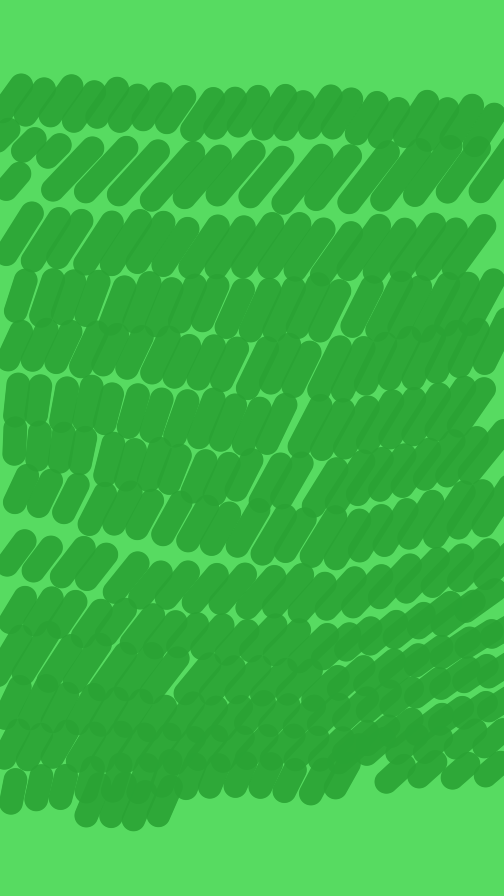
A Shadertoy shader for this pattern:

```glsl
// Rows of slanted, translucent green brush dabs over a light green ground.
// Each row follows a bent baseline; its dabs are capsules placed by a loop,
// with small hashed offsets, and overlapping dabs darken each other.

const vec2 CANVAS = vec2(432.0, 768.0);   // design units, y measured downward
const vec3 GROUND = vec3(0.34, 0.86, 0.38);
const vec3 INK = vec3(0.162, 0.638, 0.202);
const float OPACITY = 0.9;
const float RADIUS = 10.2;
const float GAP = 8.0;

vec2 hash22(vec2 p) {
    vec3 q = fract(vec3(p.xyx) * vec3(0.1031, 0.1030, 0.0973));
    q += dot(q, q.yzx + 33.33);
    return fract((q.xx + q.yz) * q.zy);
}

float capsule(vec2 p, vec2 halfAxis, float radius) {
    float t = clamp(dot(p, halfAxis) / dot(halfAxis, halfAxis), -1.0, 1.0);
    return length(p - halfAxis * t) - radius;
}

// Baseline through four heights, spaced evenly across the canvas
float baseline(float x, vec4 h) {
    float t = clamp(x / CANVAS.x, 0.0, 1.0) * 3.0;
    float y = mix(h.x, h.y, min(t, 1.0));
    y = mix(y, h.z, clamp(t - 1.0, 0.0, 1.0));
    return mix(y, h.w, clamp(t - 2.0, 0.0, 1.0));
}

// spread: first x, spacing, count, index where a gap opens (0 = none)
// shape: half lean and half height at the left, then at the right
void dabRow(inout vec3 color, vec2 p, vec4 spread, vec4 heights, vec4 shape, float pixel) {
    if (abs(p.y - baseline(p.x, heights)) > 48.0) return;
    int count = int(spread.z);
    for (int n = 0; n < count; n++) {
        float i = float(n);
        float x = spread.x + i * spread.y;
        if (spread.w > 0.0 && i >= spread.w) x += GAP;
        vec2 jitter = hash22(vec2(i + 1.0, heights.x)) - 0.5;
        vec2 center = vec2(x, baseline(x, heights)) + jitter * vec2(4.0, 6.0);
        vec2 axis = mix(shape.xy, shape.zw, clamp(x / CANVAS.x, 0.0, 1.0));
        axis *= vec2(1.0, -1.0) * (1.0 + 0.25 * jitter.x);
        float d = capsule(p - center, axis, RADIUS);
        float cover = 1.0 - smoothstep(-0.5 * pixel, 0.5 * pixel, d);
        color = mix(color, INK, cover * OPACITY);
    }
}

void mainImage(out vec4 fragColor, in vec2 fragCoord) {
    vec2 uv = fragCoord / iResolution.xy;
    vec2 p = vec2(uv.x, 1.0 - uv.y) * CANVAS;
    float pixel = 1.2 * CANVAS.y / iResolution.y;
    vec3 color = GROUND;

    // Upper rows, with short dabs at the left edge
    dabRow(color, p, vec4(10, 20.3, 21, 0), vec4(84, 95, 99, 110), vec4(8, 11, 9, 14), pixel);
    dabRow(color, p, vec4(3, 22, 3, 0), vec4(118, 148, 150, 150), vec4(5, 5, 8, 8), pixel);
    dabRow(color, p, vec4(12, 20, 1, 0), vec4(158, 158, 158, 158), vec4(6, 7, 6, 7), pixel);
    dabRow(color, p, vec4(62, 28, 14, 0), vec4(143, 150, 152, 145), vec4(17, 17, 14, 20), pixel);
    dabRow(color, p, vec4(15, 22.8, 18, 0), vec4(201, 210, 215, 211), vec4(10, 16, 14, 19), pixel);
    dabRow(color, p, vec4(18, 20.4, 20, 14), vec4(254, 262, 265, 258), vec4(4, 13, 11, 20), pixel);

    // Middle rows, sagging toward the right
    dabRow(color, p, vec4(14, 20.5, 21, 0), vec4(292, 308, 317, 294), vec4(6, 13, 9, 18), pixel);
    dabRow(color, p, vec4(14, 20.2, 20, 12), vec4(338, 358, 368, 342), vec4(1, 13, 13, 18), pixel);
    dabRow(color, p, vec4(13, 19.8, 21, 13), vec4(374, 403, 417, 385), vec4(0, 11, 15, 18), pixel);
    dabRow(color, p, vec4(18, 21.5, 20, 0), vec4(418, 445, 464, 432), vec4(5, 11, 12, 18), pixel);
    dabRow(color, p, vec4(15, 23, 19, 0), vec4(469, 502, 512, 480), vec4(8, 11, 13, 13), pixel);

    // Lower rows, rising at the right
    dabRow(color, p, vec4(17, 20.8, 20, 0), vec4(518, 543, 555, 510), vec4(7, 12, 13, 9), pixel);
    dabRow(color, p, vec4(8, 22, 20, 7), vec4(558, 580, 588, 540), vec4(10, 17, 12, 7), pixel);
    dabRow(color, p, vec4(10, 21, 21, 0), vec4(601, 615, 611, 572), vec4(6, 13, 11, 7), pixel);
    dabRow(color, p, vec4(10, 21, 21, 0), vec4(638, 643, 639, 603), vec4(6, 12, 11, 7), pixel);
    dabRow(color, p, vec4(298, 25, 6, 0), vec4(646, 646, 646, 630), vec4(8, 7, 8, 7), pixel);
    dabRow(color, p, vec4(13, 21.5, 14, 0), vec4(677, 664, 668, 656), vec4(2, 11, 7, 9), pixel);
    dabRow(color, p, vec4(337, 29, 4, 0), vec4(660, 660, 660, 662), vec4(6, 7, 7, 6), pixel);

    // Short tail below the last row
    dabRow(color, p, vec4(79, 21, 4, 0), vec4(687, 689, 689, 689), vec4(5, 13, 7, 13), pixel);

    fragColor = vec4(color, 1.0);
}
```
